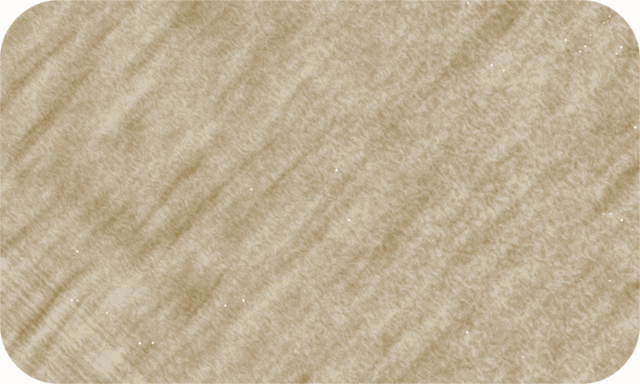
Write a Shadertoy shader that draws this texture.

```glsl
// A sand-coloured, brushed plaster card with rounded corners on white.
// Gradient noise stretched along a slanted axis makes streaks and creases;
// fine noise stretched across it makes the grain, with a few white flecks.

const vec3 SAND = vec3(0.743, 0.684, 0.573);        // middle tone
const vec3 TONE_SLOPE = vec3(1.0, 1.27, 1.73);      // channel change per tone
const vec3 WHITE = vec3(0.995, 0.993, 0.985);
const vec2 STREAK_DIR = vec2(0.682, 0.731);         // about 47 degrees
const float CORNER_RADIUS = 0.155;
const float STREAK_AMOUNT = 0.050;
const float CREASE_AMOUNT = 0.052;
const float GRAIN_AMOUNT = 0.072;
const float BLOTCH_AMOUNT = 0.036;
const float SCRATCH_AMOUNT = 0.050;
const float FLECK_GRID = 62.0;
const float FLECK_RADIUS = 0.0034;

vec2 hash2(vec2 p) {
    vec3 q = fract(p.xyx * vec3(0.1031, 0.1030, 0.0973));
    q += dot(q, q.yzx + 33.33);
    return fract((q.xx + q.yz) * q.zy);
}

float cornerSlope(vec2 cell, vec2 offset) {
    float angle = 6.2832 * hash2(cell).x;
    return dot(vec2(cos(angle), sin(angle)), offset);
}

// Gradient noise, roughly -1 to 1
float gradientNoise(vec2 p) {
    vec2 i = floor(p), f = fract(p);
    vec2 u = f * f * f * (f * (f * 6.0 - 15.0) + 10.0);
    vec2 e = vec2(1.0, 0.0);
    float low = mix(cornerSlope(i, f), cornerSlope(i + e, f - e), u.x);
    float high = mix(cornerSlope(i + e.yx, f - e.yx), cornerSlope(i + e.xx, f - e.xx), u.x);
    return 1.5 * mix(low, high, u.y);
}

float bell(float x, float center, float width) {
    float d = (x - center) / width;
    return exp(-d * d);
}

float roundedBox(vec2 p, vec2 halfSize, float radius) {
    vec2 q = abs(p) - halfSize + radius;
    return length(max(q, 0.0)) + min(max(q.x, q.y), 0.0) - radius;
}

// Long streaks, narrow dark creases and crossing scratches; s = (along, across)
float streakTone(vec2 s, float rightness) {
    s.y += 0.010 * gradientNoise(s * 5.0) + 0.003 * gradientNoise(s * 24.0);
    float streaks = 0.75 * gradientNoise(s * vec2(1.6, 17.0) + 7.0)
                  + 0.60 * gradientNoise(s * vec2(3.0, 38.0) + 31.0);
    float crease = smoothstep(0.22, 0.70, gradientNoise(s * vec2(2.3, 15.0) + 53.0))
                 + 0.7 * smoothstep(0.30, 0.75, gradientNoise(s * vec2(3.6, 32.0) + 71.0));
    float band = bell(s.x, 0.51, 0.065) * smoothstep(-0.36, -0.22, s.y);
    float patches = smoothstep(-0.25, 0.5, gradientNoise(vec2(s.x * 5.0, s.y * 13.0) + 17.0));
    float tone = STREAK_AMOUNT * streaks * mix(1.1, 0.8, rightness);
    tone -= CREASE_AMOUNT * crease * mix(1.0, 0.7, rightness) * (1.0 + 0.5 * band);
    tone -= 0.055 * band * patches;

    // Pale bands and fine scratches across the lower left corner
    float scratchMask = smoothstep(0.42, 0.24, s.x);
    float scratches = gradientNoise(vec2(s.x * 105.0, s.y * 2.2) + 5.0);
    tone += scratchMask * SCRATCH_AMOUNT * scratches;
    tone += 0.036 * bell(s.x, 0.225, 0.028) + 0.018 * bell(s.x, 0.39, 0.035);
    return tone;
}

// Short grains lying across the streaks, coarser toward the right
float grainTone(vec2 s, float rightness) {
    vec2 warp = vec2(gradientNoise(s * 33.0 + 3.0), gradientNoise(s * 33.0 + 47.0));
    vec2 g = s + 0.007 * warp;
    float fine = gradientNoise(g * vec2(145.0, 62.0) + 11.0);
    float coarse = gradientNoise(g * vec2(88.0, 56.0) + 83.0);
    float specks = gradientNoise(s * 150.0 + 29.0);
    float grain = mix(fine, coarse, 0.3 + 0.4 * rightness) + 0.45 * specks;
    return GRAIN_AMOUNT * grain * mix(0.85, 1.1, rightness);
}

// Tiny white flecks, clustered toward the upper right edges
float fleckMask(vec2 p, float aspect, float pixel) {
    vec2 cell = floor(p * FLECK_GRID);
    vec2 middle = (cell + 0.5) / FLECK_GRID;
    vec2 pick = hash2(cell + 211.0), spot = hash2(cell + 401.0);
    float edge = max(smoothstep(0.30, 0.0, aspect - middle.x),
                     smoothstep(0.06, 0.0, 1.0 - middle.y) * smoothstep(0.6, 1.0, middle.x));
    float cluster = smoothstep(0.0, 0.5, gradientNoise(middle * 6.0 + 19.0));
    float chance = 0.002 + 0.13 * edge * cluster * smoothstep(0.15, 0.9, middle.y);
    vec2 center = (cell + 0.3 + 0.4 * spot) / FLECK_GRID;
    float radius = FLECK_RADIUS * mix(0.5, 1.0, pick.y);
    float disc = 1.0 - smoothstep(-pixel, pixel, length(p - center) - radius);
    return disc * step(pick.x, chance);
}

void mainImage(out vec4 fragColor, in vec2 fragCoord) {
    float pixel = 1.0 / iResolution.y;
    float aspect = iResolution.x * pixel;
    vec2 p = fragCoord * pixel;
    vec2 s = vec2(dot(p, STREAK_DIR), dot(p, vec2(-STREAK_DIR.y, STREAK_DIR.x)));
    float rightness = smoothstep(0.3, 1.3, p.x);

    float blotches = gradientNoise(s * vec2(9.0, 16.0) + 61.0)
                   + 0.8 * gradientNoise(s * vec2(24.0, 34.0) + 97.0);
    float tone = 0.010 + streakTone(s, rightness) + grainTone(s, rightness)
               + BLOTCH_AMOUNT * blotches;
    tone = clamp(tone, -0.13, 0.075);

    vec3 color = SAND + TONE_SLOPE * tone;
    color = mix(color, WHITE, 0.9 * fleckMask(p, aspect, pixel));

    // Rounded card outline
    vec2 halfSize = 0.5 * vec2(aspect, 1.0);
    float outside = smoothstep(-pixel, pixel, roundedBox(p - halfSize, halfSize, CORNER_RADIUS));
    fragColor = vec4(mix(color, WHITE, outside), 1.0);
}
```
